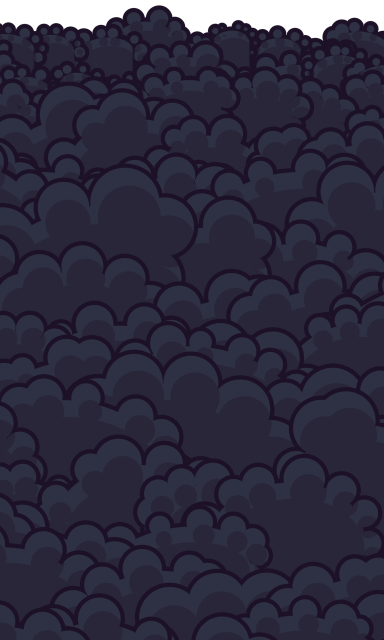
Write a Shadertoy shader that draws this pattern.

```glsl
#define ROWS 15
#define HORIZON 0.915
#define SMALL_BUSH 0.05
#define LARGE_BUSH 0.13
#define BUSH_SPACING 1.4
#define LINE_WIDTH 0.0066
#define RIM_WIDTH 0.008
#define FILL_COLOR vec3(0.160, 0.148, 0.228)
#define RIM_COLOR vec3(0.182, 0.192, 0.262)
#define LINE_COLOR vec3(0.108, 0.066, 0.148)
#define SKY_COLOR vec3(1.0)

float hash(vec2 p) {
    return fract(sin(dot(p, vec2(127.1, 311.7))) * 4375.85);
}

// Dome that continues straight down below its centre
float dome(vec2 p, vec2 radius) {
    p.y = max(p.y, 0.0);
    return (length(p / radius) - 1.0) * min(radius.x, radius.y);
}

// Distances to the bush outline (x) and to its shaded core (y)
vec2 bush(vec2 p, vec2 radius, float lean, vec2 seed) {
    float rim = RIM_WIDTH + 0.1 * radius.x;
    vec2 corePoint = p - rim * vec2(0.3, -1.0);
    float inset = 0.5 * rim;
    vec2 shear = vec2(0.0, lean);
    vec2 d = vec2(dome(p - shear * p.x, radius),
                  dome(corePoint - shear * corePoint.x, radius) + inset);

    // Leafy puffs along the crown
    float count = 6.0 + floor(4.0 * hash(seed + 3.7));
    float puffSize = 1.28 * (radius.x + radius.y) / count;
    for (float k = 0.0; k <= count; k++) {
        float wobble = hash(seed + vec2(k * 1.7, 8.3));
        float angle = mix(-0.5, 3.64, (k + 0.5 * (wobble - 0.5)) / count);
        vec2 center = radius * vec2(cos(angle), sin(angle));
        center.y += lean * center.x;
        float r = puffSize * (0.8 + 0.45 * hash(seed + vec2(5.1, k * 2.3)));
        d = min(d, vec2(length(p - center) - r,
                        length(corePoint - center) - r + inset));
    }
    return d;
}

float cover(float d) {
    float blur = 0.7 / iResolution.y;
    return 1.0 - smoothstep(-blur, blur, d);
}

void mainImage(out vec4 fragColor, in vec2 fragCoord) {
    vec2 p = fragCoord / iResolution.y;
    vec3 color = SKY_COLOR;

    // Rows from the far horizon to the foreground
    for (int i = 0; i < ROWS; i++) {
        float row = float(i);
        float depth = row / float(ROWS - 1);
        float size = mix(SMALL_BUSH, LARGE_BUSH, smoothstep(0.0, 0.4, depth));
        float baseY = mix(HORIZON, -0.05, pow(depth, 1.15));
        float cellWidth = size * BUSH_SPACING;
        float shift = hash(vec2(row, 4.2));
        float cell = floor(p.x / cellWidth + shift);
        float order = mod(row, 2.0) * 2.0 - 1.0;

        // Neighbouring bushes overlap, alternating sides by row
        for (float k = -1.0; k <= 1.0; k++) {
            vec2 seed = vec2(cell + k * order, row * 7.0 + 2.0);
            float x = seed.x + 0.5 - shift + 0.3 * (hash(seed) - 0.5);
            float y = baseY + size * 0.7 * (hash(seed + 1.3) - 0.5);
            y += 0.15 * size * sin(x * cellWidth * 8.0 + row * 2.0);
            vec2 radius = size * mix(0.75, 1.2, hash(seed + 2.9))
                        * vec2(1.0, mix(0.5, 0.8, hash(seed + 6.1)));
            float lean = 0.5 * (hash(seed + 9.4) - 0.5);

            vec2 d = bush(p - vec2(x * cellWidth, y), radius, lean, seed);
            vec3 shade = mix(RIM_COLOR, FILL_COLOR, cover(d.y));
            shade = mix(LINE_COLOR, shade, cover(d.x + LINE_WIDTH));
            color = mix(color, shade, cover(d.x));
        }
    }
    fragColor = vec4(color, 1.0);
}
```
